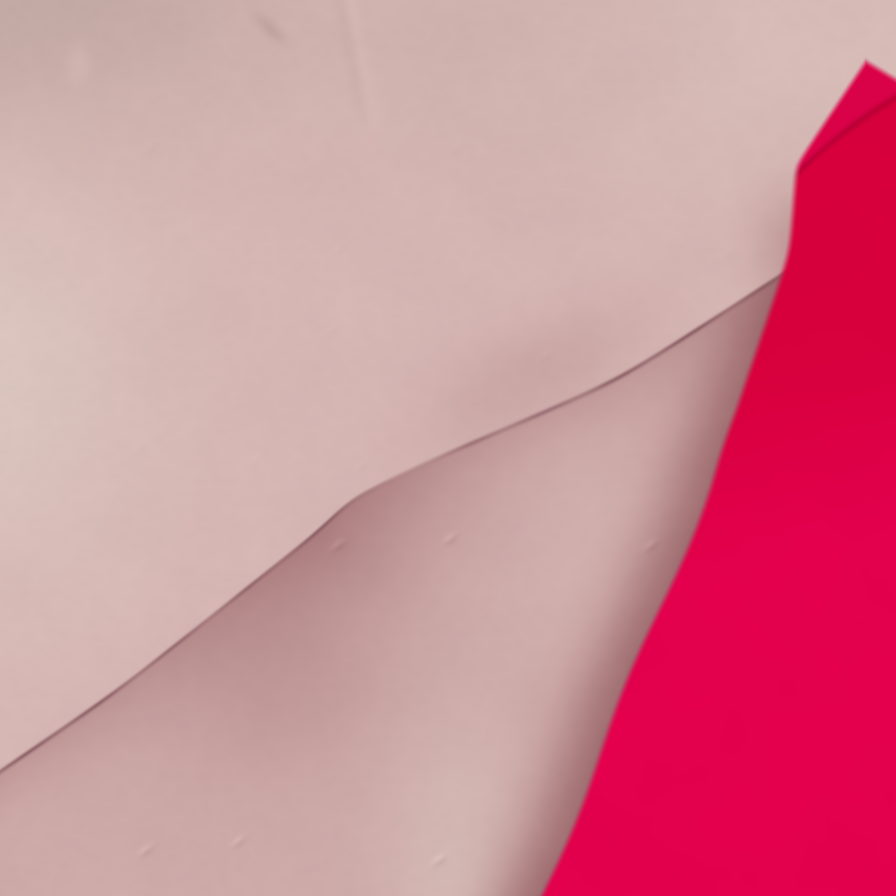
Give the GLSL for this texture, as a Shadertoy shader.

```glsl
const vec3 PAPER = vec3(0.836, 0.712, 0.702);
const vec3 PAPER_LIGHT = vec3(0.860, 0.785, 0.755);
const vec3 PAPER_DIM = vec3(0.715, 0.630, 0.605);
const vec3 UNDER_SHEET = vec3(0.805, 0.668, 0.662);
const vec3 SHADE = vec3(0.600, 0.390, 0.405);
const vec3 CREASE = vec3(0.420, 0.235, 0.275);
const vec3 RED = vec3(0.890, 0.000, 0.300);
const vec3 RED_DEEP = vec3(0.840, 0.000, 0.235);
const vec3 RED_FLAP = vec3(0.855, 0.005, 0.280);
const float CREASE_WIDTH = 0.0020;
const float FOLD_BLUR = 0.0035;
const float RED_BLUR = 0.0048;
const float MOTTLE = 0.008;
const float GRAIN = 0.008;
const float NICK_DENSITY = 0.16;
const float NICK_CELLS = 9.0;

vec2 hash2(vec2 p) {
    vec3 q = fract(p.xyx * vec3(0.1031, 0.1030, 0.0973));
    q += dot(q, q.yzx + 33.33);
    return fract((q.xx + q.yz) * q.zy);
}

// Ramp with a rounded knee of the given width
float bend(float t, float knee) {
    return 0.5 * (t + sqrt(t * t + knee * knee));
}

float bell(float t, float width) {
    return exp(-t * t / (width * width));
}

float glow(vec2 p, vec2 centre, vec2 size) {
    vec2 d = (p - centre) / size;
    return exp(-dot(d, d));
}

float foldHeight(float x) {
    return 0.139 + 0.68 * x + 0.12 * bend(x - 0.13, 0.04)
         - 0.38 * bend(x - 0.425, 0.03) + 0.23 * bend(x - 0.69, 0.04)
         + 0.005 * bell(x - 0.39, 0.03);
}

float redEdge(float y) {
    float x = 0.605 + 0.411 * y - 0.07 * bend(y - 0.46, 0.02)
            - 0.28 * bend(y - 0.72, 0.02) + 0.61 * bend(y - 0.815, 0.008);
    return x + 0.004 * sin(y * 19.6) * (1.0 - smoothstep(0.45, 0.55, y));
}

float layeredSines(vec2 p) {
    float sum = 0.0, gain = 0.5;
    for (int i = 0; i < 4; i++) {
        sum += gain * sin(p.x + 1.7 * sin(p.y)) * sin(p.y + 1.3 * sin(p.x * 0.8));
        p = mat2(1.5, 1.1, -1.1, 1.5) * p + 2.7;
        gain *= 0.6;
    }
    return sum;
}

float cellular(vec2 p) {
    vec2 cell = floor(p), local = fract(p);
    float nearest = 2.0;
    for (int j = -1; j <= 1; j++)
    for (int i = -1; i <= 1; i++) {
        vec2 o = vec2(i, j);
        nearest = min(nearest, length(o + hash2(cell + o) - local));
    }
    return nearest;
}

// Sparse slanted dents, lit on one side and dark on the other
float nicks(vec2 p) {
    vec2 cell = floor(p * NICK_CELLS);
    vec2 d = fract(p * NICK_CELLS) - 0.3 - 0.4 * hash2(cell + 17.0);
    d = mat2(0.8, -0.6, 0.6, 0.8) * d;
    float body = exp(-d.x * d.x * 160.0 - d.y * d.y * 700.0);
    return step(hash2(cell + 5.0).x, NICK_DENSITY) * body * d.y * 25.0;
}

vec3 upperSheet(vec2 p, float above) {
    vec3 c = mix(PAPER, PAPER_LIGHT, 0.75 * glow(p, vec2(0.0, 0.58), vec2(0.17, 0.22)));
    c = mix(c, PAPER_LIGHT, 0.35 * glow(p, vec2(0.90, 0.97), vec2(0.20, 0.20)));
    c = mix(c, PAPER_DIM, 0.65 * glow(p, vec2(0.02, 1.02), vec2(0.26, 0.15)));
    c = mix(c, PAPER_DIM, 0.18 * glow(p, vec2(0.53, 0.95), vec2(0.25, 0.16)));
    // Dim band running along the fold, and shade by the red corner
    c = mix(c, SHADE, 0.20 * bell(p.x - 0.60, 0.13) * bell(above - 0.035, 0.05));
    c = mix(c, SHADE, 0.35 * glow(p, vec2(0.89, 0.72), vec2(0.045, 0.07)));
    // Long crinkle and two soft dents near the top
    float across = p.x - 0.385 - 0.20 * (1.0 - p.y);
    c += smoothstep(0.83, 0.90, p.y) * bell(across, 0.010) * across * 3.0;
    vec2 dent = mat2(0.7, 0.7, -0.7, 0.7) * (p - vec2(0.302, 0.968));
    c -= 0.05 * glow(dent.yx, vec2(0.0), vec2(0.008, 0.022));
    return c + 0.03 * glow(p, vec2(0.087, 0.93), vec2(0.015, 0.022));
}

vec3 lowerSheet(vec2 p, float below, float fromRed) {
    vec3 c = mix(UNDER_SHEET, PAPER_LIGHT, 0.45 * glow(p, vec2(0.51, 0.02), vec2(0.08, 0.20)));
    c = mix(c, PAPER, 0.5 * glow(p, vec2(0.64, 0.40), vec2(0.07, 0.14)));
    // Shade cast by the fold, deepest around its bend
    float bulge = glow(p, vec2(0.37, 0.39), vec2(0.14, 0.14));
    float reach = 0.035 + 0.075 * bulge;
    c = mix(c, SHADE, (0.30 + 0.36 * bulge) * exp(-below / reach));
    c = mix(c, SHADE, 0.24 * glow(p, vec2(0.30, 0.25), vec2(0.15, 0.12)));
    // Shade beside the red sheet
    float gap = max(fromRed, 0.0);
    c = mix(c, SHADE, 0.75 * bell(gap, 0.052));
    return mix(c, CREASE, 0.15 * exp(-gap / 0.010));
}

vec3 redSheet(vec2 p) {
    vec3 c = mix(RED, RED_DEEP, smoothstep(0.36, 0.62, p.y - 0.25 * (p.x - 0.85)));
    float t = p.x - 0.893;
    float seam = p.y - (0.812 + 0.95 * t - 1.8 * t * t);
    c = mix(c, RED_FLAP, smoothstep(-0.004, 0.005, seam));
    c *= 1.0 - 0.12 * bell(seam + 0.002, 0.005);
    return c * (1.0 + 0.010 * layeredSines(p * 14.0));
}

void mainImage(out vec4 fragColor, in vec2 fragCoord) {
    vec2 p = fragCoord / iResolution.xy;
    float px = 1.0 / iResolution.y;
    float fold = (p.y - foldHeight(p.x)) * 0.83;
    float fromRed = (redEdge(p.y) - p.x) * 0.92;

    vec3 upper = upperSheet(p, max(fold, 0.0));
    vec3 lower = lowerSheet(p, max(-fold, 0.0), fromRed);
    float foldBlur = max(px, FOLD_BLUR);
    vec3 color = mix(lower, upper, smoothstep(-foldBlur, foldBlur, fold));

    // Soft uneven crease, almost lost where the fold turns
    float strength = 0.44 + 0.16 * sin(p.x * 47.0) * sin(p.x * 29.0 + 1.0);
    strength *= 1.0 - 0.85 * bell(p.x - 0.45, 0.06);
    color = mix(color, CREASE, strength * bell(fold + 0.0005, CREASE_WIDTH + 0.4 * px));

    // Paper surface
    color += MOTTLE * layeredSines(p * 17.0) * vec3(1.0, 1.1, 0.9);
    color += GRAIN * (cellular(p * vec2(52.0, 70.0)) - 0.5);
    color += 0.08 * nicks(p) * (1.0 - 0.8 * smoothstep(-0.02, 0.02, fold));

    float top = (0.931 - 0.6 * (p.x - 0.967) - p.y) * 0.86;
    float inside = min(-fromRed, top);
    float redBlur = max(px, RED_BLUR);
    color = mix(color, redSheet(p), smoothstep(-redBlur, redBlur, inside));
    fragColor = vec4(clamp(color, 0.0, 1.0), 1.0);
}
```
